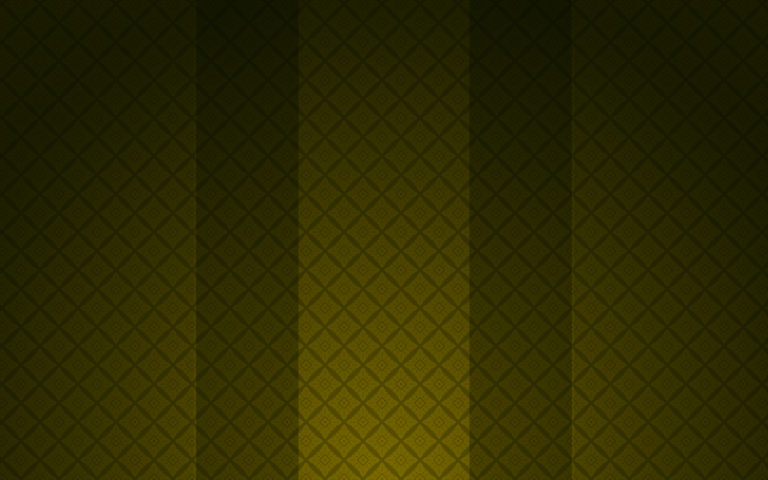
Reproduce this pattern procedurally as a WebGL 2 fragment shader.

```glsl
#version 300 es
precision highp float;
// Olive damask wallpaper: diamond lattice of flowers over five vertical panels, lit from below.

uniform vec2 u_resolution;
out vec4 outColor;

// Offset from the nearest flower centre of a staggered unit lattice
vec2 diamondCell(vec2 p) {
    vec2 even = fract(p + 0.5) - 0.5;
    vec2 odd = fract(p) - 0.5;
    return abs(even.x) + abs(even.y) < abs(odd.x) + abs(odd.y) ? even : odd;
}

float circle(vec2 p, vec2 centre, float radius) {
    return length(p - centre) - radius;
}

// Signed distance to one flower, folded into a single octant
float flower(vec2 p) {
    p = abs(p);
    if (p.y > p.x) p = p.yx;

    // Pointed petal, its side lobe, the diagonal leaf and the heart
    float petal = circle(p, vec2(0.26, -0.135), 0.228);
    float lobe = circle(p, vec2(0.245, 0.09), 0.052);
    float leaf = circle(p, vec2(0.16, 0.16), 0.062);
    float heart = length(p) - 0.17;
    float shape = min(min(petal, lobe), min(leaf, heart));

    // Carved rosette: scalloped ring, centre dot and petal vein
    float scallop = 0.115 + 0.018 * cos(4.0 * atan(p.y, p.x));
    float ring = abs(length(p) - scallop) - 0.019;
    float dot0 = length(p) - 0.03;
    float vein = max(abs(p.y) - 0.008, abs(p.x - 0.27) - 0.06);
    return max(shape, -min(min(ring, dot0), vein));
}

void main() {
    vec2 uv = gl_FragCoord.xy / u_resolution;
    vec2 p = (gl_FragCoord.xy - 0.5 * u_resolution) / u_resolution.y;
    float pixel = 1.0 / u_resolution.y;

    // Glow rising from the bottom centre
    float reach = length(vec2(1.5 * (uv.x - 0.5), 0.95 * uv.y));
    float light = mix(0.093, 0.41, pow(max(1.0 - reach, 0.0), 1.2));

    // Bright middle panel, two shaded panels, plain outer panels
    float side = abs(p.x);
    float inner = smoothstep(-pixel, pixel, side - 0.178);
    float outer = smoothstep(-pixel, pixel, side - 0.392);
    light *= mix(mix(1.08, 0.76, inner), 1.0, outer);

    // Faint highlight along the outer seams
    light *= 1.0 + 0.12 * (1.0 - smoothstep(0.001, 0.001 + 1.5 * pixel, abs(side - 0.393)));

    // Flowers stand out from the dark diagonal bands
    float period = 0.0792;
    vec2 cell = diamondCell((p - vec2(-0.004, -0.023)) / period);
    float blur = 0.7 * pixel / period;
    float motif = 1.0 - smoothstep(-blur, blur, flower(cell));
    float band = smoothstep(-blur, blur, abs(cell.x) + abs(cell.y) - 0.44);
    light *= mix(0.90 - 0.07 * band, 1.1, motif);

    // Olive in the shade, amber in the light
    outColor = vec4(light, 0.025 + 0.81 * light, 0.0, 1.0);
}
```
